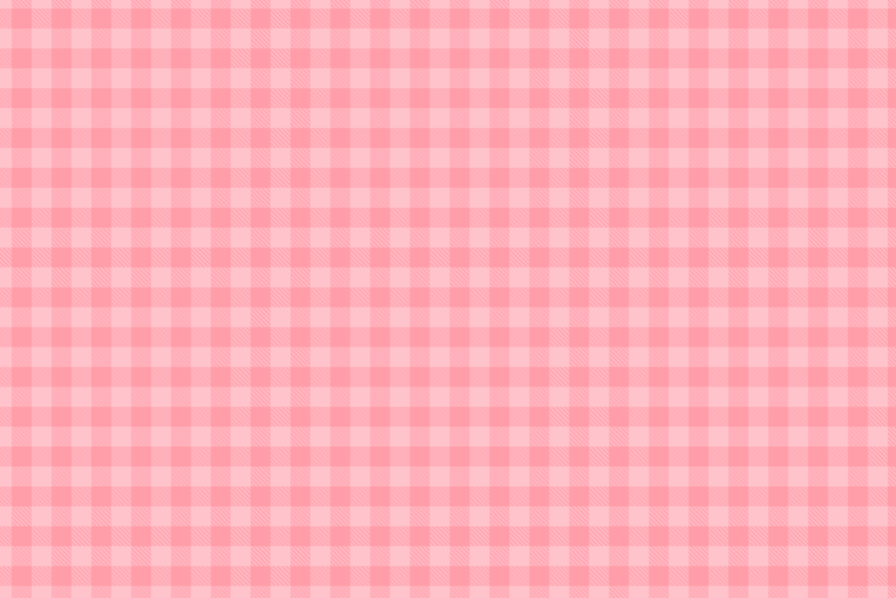
This pattern is drawn by a WebGL 2 fragment shader. Its source:

```glsl
#version 300 es
precision highp float;

uniform vec2 u_resolution;
out vec4 fragColor;

#define REPEATS_ACROSS 22.5
#define BAND_OFFSET vec2(0.293, 0.215)
#define BAND_WIDTH 0.5
#define EDGE_SOFTNESS 0.025
#define TWILL_LINES 9.0
#define TWILL_FAINT 0.14
#define TWILL_STRONG 0.42
#define BEAT_CENTER vec2(6.7, 6.5)
#define BEAT_PERIOD vec2(8.0, 7.0)

const float TAU = 6.2831853;
const vec3 LIGHT_PINK = vec3(1.00, 0.765, 0.795);
const vec3 MID_PINK = vec3(1.00, 0.69, 0.73);
const vec3 DARK_PINK = vec3(1.00, 0.62, 0.66);

float hash(vec2 p) {
    p = fract(p * vec2(0.1031, 0.1137));
    p += dot(p, p.yx + 33.33);
    return fract((p.x + p.y) * p.x);
}

// Coverage of the dyed stripes along each axis
vec2 bandCoverage(vec2 p, float soft) {
    vec2 fromCenter = abs(fract(p - BAND_OFFSET - 0.5 * BAND_WIDTH + 0.5) - 0.5);
    return 1.0 - smoothstep(-soft, soft, fromCenter - 0.5 * BAND_WIDTH);
}

// Visibility of the twill, drifting slowly across the cloth
float twillStrength(vec2 p) {
    vec2 beat = 0.5 + 0.5 * cos(TAU * (p - BEAT_CENTER) / BEAT_PERIOD);
    beat *= beat * beat;
    float variation = mix(0.75, 1.25, hash(floor(2.0 * (p - BAND_OFFSET))));
    return mix(TWILL_FAINT, TWILL_STRONG, max(beat.x, beat.y)) * variation;
}

void main() {
    // Cloth coordinates in repeats, measured from the top left
    float pixel = REPEATS_ACROSS / u_resolution.x;
    vec2 p = vec2(gl_FragCoord.x, u_resolution.y - gl_FragCoord.y) * pixel;

    // Gingham check: two crossing stripes give three tones
    vec2 band = bandCoverage(p, max(EDGE_SOFTNESS, 0.7 * pixel));
    vec3 color = mix(LIGHT_PINK, MID_PINK, max(band.x, band.y));
    color = mix(color, DARK_PINK, band.x * band.y);

    // Diagonal twill where only one stripe is dyed, faded when too fine
    float single = band.x + band.y - 2.0 * band.x * band.y;
    float resolved = 1.0 - smoothstep(0.38, 0.5, TWILL_LINES * pixel);
    float twill = sin(TAU * TWILL_LINES * (p.x - p.y));
    color += 0.5 * (LIGHT_PINK - DARK_PINK) * twill * single * resolved * twillStrength(p);

    fragColor = vec4(color, 1.0);
}
```
